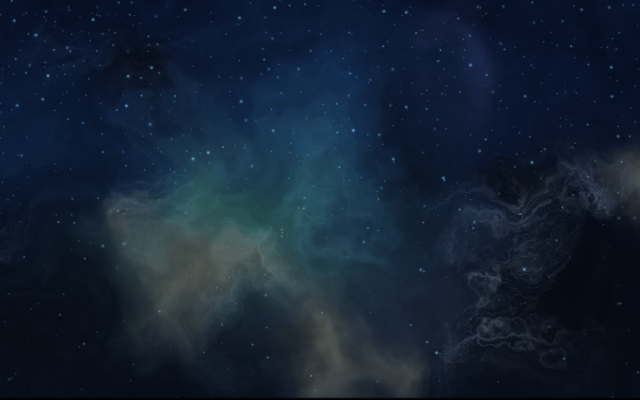
This background is drawn by a WebGL 2 fragment shader. Its source:

```glsl
#version 300 es
precision highp float;
// A deep-space nebula: warped Gaussian glows mixed over a navy sky, broken up
// by fractal noise, with ridged noise for fine filaments and hashed grids of
// soft stars. Positions use the canvas height as the unit, so x spans 0 to 1.6.
uniform vec2 u_resolution;
out vec4 fragColor;

float hash(vec2 p) {
  vec3 q = fract(p.xyx * 0.1031);
  q += dot(q, q.yzx + 33.33);
  return fract((q.x + q.y) * q.z);
}

float noise(vec2 p) {
  vec2 i = floor(p), f = fract(p);
  f = f * f * (3.0 - 2.0 * f);
  return mix(mix(hash(i), hash(i + vec2(1, 0)), f.x),
             mix(hash(i + vec2(0, 1)), hash(i + vec2(1, 1)), f.x), f.y);
}

float fbm(vec2 p) {
  float sum = 0.0, amp = 0.5;
  for (int i = 0; i < 6; i++) {
    sum += amp * noise(p);
    p = mat2(1.6, 1.2, -1.2, 1.6) * p + 7.3;
    amp *= 0.5;
  }
  return sum;
}

// Thin bright creases where each noise octave crosses its middle value
float filaments(vec2 p) {
  float sum = 0.0, amp = 0.55;
  for (int i = 0; i < 4; i++) {
    float ridge = 1.0 - abs(2.0 * noise(p) - 1.0);
    sum += amp * pow(ridge, 5.0);
    p = mat2(1.5, 1.1, -1.1, 1.5) * p + 3.7;
    amp *= 0.62;
  }
  return sum;
}

float glow(vec2 p, vec2 center, vec2 radius) {
  vec2 d = (p - center) / radius;
  return exp(-dot(d, d));
}

// One star at most per cell, kept clear of the cell border
float stars(vec2 p, float cells, float density, float radius) {
  vec2 id = floor(p * cells);
  vec2 spot = 0.2 + 0.6 * vec2(hash(id + 17.0), hash(id + 59.0));
  float d = length(fract(p * cells) - spot) / cells;
  float power = 0.25 + 0.75 * hash(id + 91.0);
  return step(hash(id), density) * power * exp(-d * d / (radius * radius));
}

void main() {
  vec2 p = gl_FragCoord.xy / u_resolution.y;
  p.x *= 1.6 * u_resolution.y / u_resolution.x;

  // Warped coordinates give the glows ragged, cloudy outlines
  vec2 bend = vec2(fbm(p * 5.0), fbm(p * 5.0 + 31.0)) - 0.49;
  vec2 w = p + 0.26 * bend;
  float cloud = fbm(p * 6.0 + 2.5 * bend + 11.0);
  float grain = fbm(p * 24.0 + 5.0 * bend);

  // Navy sky and broad blue light
  vec3 col = mix(vec3(0.025, 0.05, 0.09), vec3(0.025, 0.065, 0.15), smoothstep(0.1, 0.8, p.y));
  col = mix(col, vec3(0.04, 0.11, 0.22), 0.75 * glow(w, vec2(0.06, 0.66), vec2(0.24, 0.13)));
  col = mix(col, vec3(0.06, 0.14, 0.28), 0.85 * glow(w, vec2(0.70, 0.58), vec2(0.50, 0.40)));
  col = mix(col, vec3(0.08, 0.21, 0.34), 0.75 * glow(w, vec2(0.80, 0.56), vec2(0.22, 0.25)));
  col = mix(col, vec3(0.13, 0.18, 0.27), 0.75 * glow(w, vec2(1.03, 0.25), vec2(0.25, 0.20)));
  col = mix(col, vec3(0.11, 0.15, 0.28), 0.70 * glow(w, vec2(1.15, 0.82), vec2(0.05, 0.17)));

  // Dark dust
  float dust = 0.8 * glow(w, vec2(0.34, 0.80), vec2(0.13, 0.09))
             + 0.6 * glow(w, vec2(1.04, 0.60), vec2(0.08, 0.16))
             + 0.8 * glow(w, vec2(1.45, 0.25), vec2(0.25, 0.28))
             + 0.7 * glow(w, vec2(1.30, 0.54), vec2(0.10, 0.07))
             + 0.8 * glow(w, vec2(0.15, 0.15), vec2(0.35, 0.22));
  col = mix(col, vec3(0.025, 0.04, 0.07), min(dust, 0.85));

  // Teal heart with warm grey cores
  float teal = glow(w, vec2(0.64, 0.42), vec2(0.27, 0.19))
             + 0.4 * glow(w, vec2(0.50, 0.58), vec2(0.10, 0.10));
  col = mix(col, vec3(0.17, 0.36, 0.36), min(0.95 * teal, 0.92));
  float warm = glow(w, vec2(0.49, 0.31), vec2(0.12, 0.14))
             + 0.55 * glow(w, vec2(0.67, 0.33), vec2(0.11, 0.06))
             + glow(w, vec2(0.81, 0.17), vec2(0.08, 0.12))
             + 0.7 * glow(w, vec2(0.96, 0.11), vec2(0.07, 0.07))
             + 0.5 * glow(w, vec2(0.34, 0.46), vec2(0.07, 0.06))
             + 0.8 * glow(w, vec2(1.61, 0.50), vec2(0.06, 0.07));
  col = mix(col, vec3(0.36, 0.37, 0.34), min(warm * (0.6 + 0.6 * cloud), 0.9));
  float shade = glow(w, vec2(0.62, 0.12), vec2(0.12, 0.13));
  col = mix(col, vec3(0.04, 0.07, 0.12), 0.85 * shade);
  col *= 0.62 + 0.48 * cloud + 0.28 * grain;

  // Filaments gather along the cloud rims
  float rims = glow(w, vec2(1.28, 0.40), vec2(0.17, 0.12))
             + glow(w, vec2(1.50, 0.47), vec2(0.15, 0.06))
             + 0.8 * glow(w, vec2(1.20, 0.24), vec2(0.22, 0.13))
             + 0.8 * glow(w, vec2(0.05, 0.46), vec2(0.12, 0.10))
             + 0.5 * glow(w, vec2(0.33, 0.50), vec2(0.16, 0.12))
             + 0.4 * glow(w, vec2(0.80, 0.30), vec2(0.30, 0.25))
             + 0.4 * glow(w, vec2(0.30, 0.85), vec2(0.18, 0.10));
  float wisps = filaments(vec2(p.x * 9.0 - p.y * 4.0, p.y * 17.0) + 9.0 * bend);
  col += vec3(0.20, 0.22, 0.23) * wisps * (0.07 + rims) * smoothstep(0.3, 0.65, cloud);

  // Scattered stars, densest at the upper left
  float cluster = glow(p, vec2(0.15, 0.91), vec2(0.18, 0.12));
  float sky = 0.25 + 0.75 * smoothstep(0.25, 0.75, p.y);
  float light = stars(p, 14.0, 0.30 * sky + 0.5 * cluster, 0.0036)
              + 0.7 * stars(p + 4.1, 27.0, 0.22 * sky + 0.5 * cluster, 0.0026)
              + 0.5 * stars(p + 8.7, 46.0, 0.16 * sky + 0.3 * cluster, 0.0019);
  col += mix(vec3(0.30, 0.48, 0.55), vec3(0.24, 0.36, 0.26), min(teal, 1.0)) * light;

  // Thin dark strip along the foot
  col *= smoothstep(0.002, 0.008, p.y);
  fragColor = vec4(col, 1.0);
}
```
